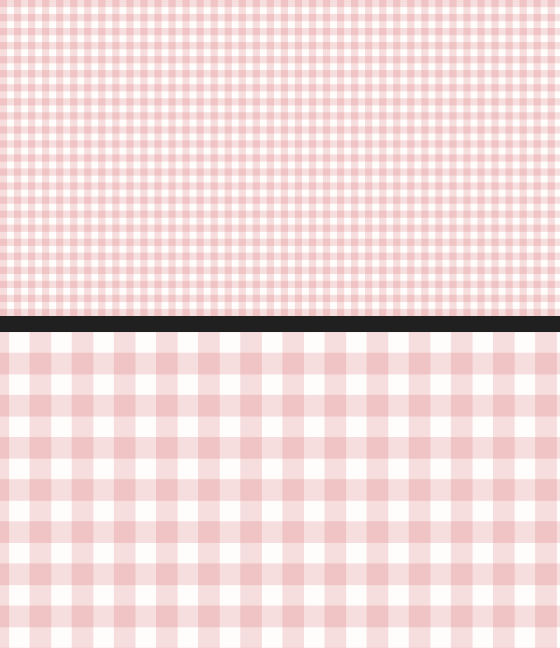
Top: the whole. Bottom: its middle third, enlarged.
Give the GLSL for this pattern, as a WebGL 2 fragment shader.

```glsl
#version 300 es
precision highp float;
// Pink and white gingham: two sets of even translucent bands crossing at right angles.

uniform vec2 u_resolution;
out vec4 fragColor;

const float REPEATS_DOWN = 22.5;  // gives 40 repeats across at 16:9
const float BAND_WIDTH = 0.515;   // share of one repeat
const float BAND_CENTER = 0.25;

const vec3 WHITE = vec3(1.00, 0.99, 0.99);
const vec3 BLUSH = vec3(0.97, 0.87, 0.87);
const vec3 ROSE = vec3(0.94, 0.77, 0.77);

// Coverage of a repeating band, softened over one pixel.
float band(float position, float center, float width, float pixel) {
    float offset = abs(fract(position - center + 0.5) - 0.5);
    return clamp((0.5 * width - offset) / pixel + 0.5, 0.0, 1.0);
}

// White ground, blush under one band, rose where two bands cross.
vec3 gingham(float column, float row) {
    return mix(mix(WHITE, BLUSH, column), mix(BLUSH, ROSE, column), row);
}

void main() {
    float pixel = REPEATS_DOWN / u_resolution.y;
    vec2 cloth = gl_FragCoord.xy * pixel;

    float column = band(cloth.x, BAND_CENTER, BAND_WIDTH, pixel);
    float row = band(cloth.y, BAND_CENTER, BAND_WIDTH, pixel);

    fragColor = vec4(gingham(column, row), 1.0);
}
```
